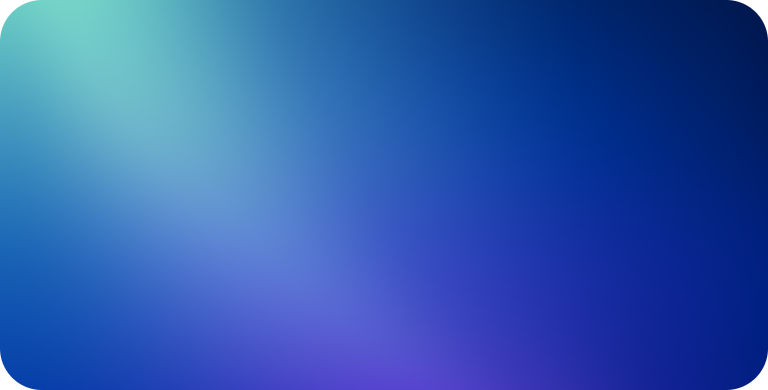
Give the GLSL for this background, as a WebGL 2 fragment shader.

```glsl
#version 300 es
precision highp float;
// A rounded card filled with a soft mesh gradient: a bright ridge sweeps from
// mint at the upper left to violet at the bottom, fading to navy on the right.
// Smooth vertical colour curves are blended across, on both sides of the ridge.

uniform vec2 u_resolution;
out vec4 fragColor;

const float CORNER_RADIUS = 0.107;
const vec3 PAGE = vec3(1.0);

// Cubic between two colours with given end slopes
vec3 hermite(vec3 a, vec3 b, vec3 slopeA, vec3 slopeB, float t) {
    float t2 = t * t;
    float t3 = t2 * t;
    return mix(a, b, 3.0 * t2 - 2.0 * t3)
         + slopeA * (t3 - 2.0 * t2 + t) + slopeB * (t3 - t2);
}

// Smooth curve through four evenly spaced colours, t from 0 to 1
vec3 curve(vec3 a, vec3 b, vec3 c, vec3 d, vec3 startSlope, float t) {
    float s = clamp(t, 0.0, 1.0) * 3.0;
    vec3 slopeB = 0.5 * (c - a);
    vec3 slopeC = 0.5 * (d - b);
    if (s < 1.0) return hermite(a, b, startSlope, slopeB, s);
    if (s < 2.0) return hermite(b, c, slopeB, slopeC, s - 1.0);
    return hermite(c, d, slopeC, d - c, s - 2.0);
}

// Vertical colour run from top to bottom
vec3 column(vec3 top, vec3 upper, vec3 lower, vec3 bottom, float depth) {
    return curve(top, upper, lower, bottom, upper - top, depth);
}

// Horizontal place of the bright ridge at a given depth
float ridgeAt(float depth) {
    return 0.08 + depth * (0.24 + 0.22 * depth);
}

vec3 meshGradient(vec2 uv) {
    float depth = 1.0 - uv.y;
    float ridge = ridgeAt(depth);

    vec3 crest = column(vec3(0.455, 0.830, 0.784), vec3(0.424, 0.706, 0.796),
                        vec3(0.361, 0.494, 0.831), vec3(0.337, 0.267, 0.808), depth);

    // Left flank: teal down to royal blue
    if (uv.x < ridge) {
        vec3 edge = column(vec3(0.424, 0.808, 0.769), vec3(0.255, 0.588, 0.745),
                           vec3(0.098, 0.384, 0.706), vec3(0.020, 0.243, 0.659), depth);
        return mix(edge, crest, smoothstep(0.0, 1.0, uv.x / ridge));
    }

    // Right flank: blue through deep blue to navy
    vec3 nearSide = column(vec3(0.165, 0.439, 0.659), vec3(0.196, 0.424, 0.722),
                           vec3(0.212, 0.298, 0.753), vec3(0.227, 0.204, 0.706), depth);
    vec3 farSide = column(vec3(0.012, 0.180, 0.463), vec3(0.014, 0.208, 0.584),
                          vec3(0.078, 0.176, 0.627), vec3(0.086, 0.141, 0.596), depth);
    vec3 night = column(vec3(0.0, 0.086, 0.294), vec3(0.0, 0.110, 0.388),
                        vec3(0.0, 0.125, 0.502), vec3(0.0, 0.118, 0.502), depth);
    return curve(crest, nearSide, farSide, night, vec3(0.0), (uv.x - ridge) / (1.0 - ridge));
}

float roundedBox(vec2 p, vec2 halfSize, float radius) {
    vec2 q = abs(p) - halfSize + radius;
    return length(max(q, 0.0)) + min(max(q.x, q.y), 0.0) - radius;
}

void main() {
    vec2 uv = gl_FragCoord.xy / u_resolution;
    vec2 size = vec2(u_resolution.x / u_resolution.y, 1.0);
    float pixel = 1.0 / u_resolution.y;

    // Card mask with a one pixel soft edge
    float dist = roundedBox((uv - 0.5) * size, 0.5 * size, CORNER_RADIUS);
    float card = clamp(0.5 - dist / pixel, 0.0, 1.0);

    vec3 colour = clamp(meshGradient(uv), 0.0, 1.0);
    fragColor = vec4(mix(PAGE, colour, card), 1.0);
}
```
